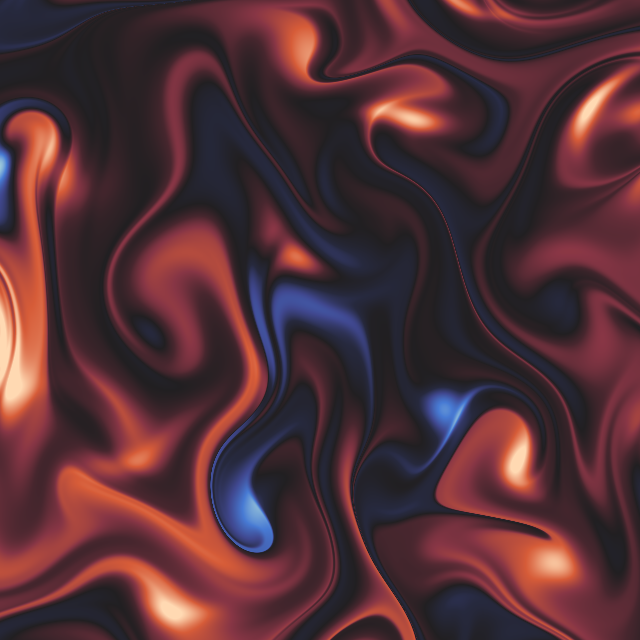
Write a WebGL 1 fragment shader that draws this background.

```glsl
precision highp float;
// Stirred turbulent fluid: ember and ice vortex cores with folded dark filaments.

uniform vec2 u_resolution;

const float CELLS = 4.2;          // vortex cells across the canvas
const int STIR_STEPS = 10;
const int CORE_STEP = 2;          // cores are sheared only by the latest steps
const vec3 DARK = vec3(0.13, 0.122, 0.13);

vec3 hash3(vec2 p) {
  vec3 h = fract(vec3(p.xyx) * vec3(0.1031, 0.1030, 0.0973));
  h += dot(h, h.yxz + 33.33);
  return fract((h.xxy + h.yzz) * h.zyx);
}

vec2 rotate(vec2 v, float angle) {
  float c = cos(angle), s = sin(angle);
  return vec2(c * v.x - s * v.y, s * v.x + c * v.y);
}

float valueNoise(vec2 p) {
  vec2 i = floor(p), f = fract(p);
  f = f * f * f * (f * (f * 6.0 - 15.0) + 10.0);
  float bottom = mix(hash3(i).x, hash3(i + vec2(1.0, 0.0)).x, f.x);
  float top = mix(hash3(i + vec2(0.0, 1.0)).x, hash3(i + 1.0).x, f.x);
  return mix(bottom, top, f.y);
}

vec2 vortexCentre(vec2 cell, vec3 rnd) {
  return cell + 0.2 + 0.6 * rnd.xy;
}

float vortexSign(vec3 rnd) {
  return rnd.z < 0.62 ? 1.0 : -1.0;
}

// Area-preserving twist of p about each nearby vortex centre.
vec2 stir(vec2 p, float turn, vec2 seed) {
  vec2 base = floor(p);
  for (int y = -1; y <= 1; y++) {
    for (int x = -1; x <= 1; x++) {
      vec2 cell = base + vec2(float(x), float(y));
      vec3 rnd = hash3(cell + seed);
      vec2 centre = vortexCentre(cell, rnd);
      vec2 d = p - centre;
      float angle = turn * vortexSign(rnd) * (0.6 + 0.8 * rnd.x);
      p = centre + rotate(d, angle * exp(-dot(d, d) / 0.2));
    }
  }
  return p;
}

// Signed elliptical blobs; the positive ones carry a faint wide halo.
float vortexCores(vec2 p, vec2 seed) {
  vec2 base = floor(p);
  float sum = 0.0;
  for (int y = -1; y <= 1; y++) {
    for (int x = -1; x <= 1; x++) {
      vec2 cell = base + vec2(float(x), float(y));
      vec3 rnd = hash3(cell + seed);
      vec3 form = hash3(cell + seed + 57.0);
      vec2 d = p - vortexCentre(cell, rnd);
      vec2 e = rotate(d, 6.283 * form.x) * vec2(0.75, 1.4);
      float radius = mix(0.12, 0.22, form.y);
      float core = mix(0.3, 0.85, form.z) * exp(-dot(e, e) / (radius * radius));
      float halo = exp(-dot(d, d) / 0.18);
      sum += vortexSign(rnd) > 0.0 ? core + 0.12 * halo : -0.85 * core - 0.07 * halo;
    }
  }
  return sum;
}

// Background vorticity with sparse negative ribbons.
float filaments(vec2 p) {
  float n = 0.6 * valueNoise(p * 1.3 + 11.3) + 0.4 * valueNoise(p * 2.7 + 37.7);
  float ribbon = smoothstep(0.64, 0.9, valueNoise(p * 1.4 + 71.9));
  return 0.19 + 1.15 * (n - 0.5) - 0.5 * ribbon;
}

float band(float t, float start, float end) {
  return clamp((t - start) / (end - start), 0.0, 1.0);
}

vec3 ramp(float t, vec3 low, vec3 mid, vec3 high, vec3 peak) {
  vec3 c = mix(DARK, low, band(t, 0.0, 0.22));
  c = mix(c, mid, band(t, 0.22, 0.42));
  c = mix(c, high, band(t, 0.42, 0.65));
  return mix(c, peak, band(t, 0.65, 1.0));
}

vec3 fireAndIce(float w) {
  vec3 fire = ramp(w, vec3(0.28, 0.15, 0.18), vec3(0.53, 0.21, 0.27),
                   vec3(0.84, 0.36, 0.22), vec3(1.0, 0.85, 0.70));
  vec3 ice = ramp(-w, vec3(0.15, 0.16, 0.24), vec3(0.25, 0.28, 0.56),
                  vec3(0.28, 0.48, 0.83), vec3(0.74, 0.90, 0.86));
  return w > 0.0 ? fire : ice;
}

void main() {
  vec2 uv = gl_FragCoord.xy / u_resolution.y;
  vec2 p = vec2(uv.y, 1.0 - uv.x) * CELLS + 20.0;
  vec2 fineSeed = vec2(3.0, 8.0);
  float cores = 0.0;

  // Trace the fluid backwards through small and large eddies.
  for (int i = 0; i < STIR_STEPS; i++) {
    if (i == CORE_STEP) cores = vortexCores(p, fineSeed);
    p = stir(p, 0.62, fineSeed);
    p = stir(p * 0.45, 0.28, vec2(41.0, 19.0)) / 0.45;
  }

  gl_FragColor = vec4(fireAndIce(filaments(p) + cores), 1.0);
}
```
